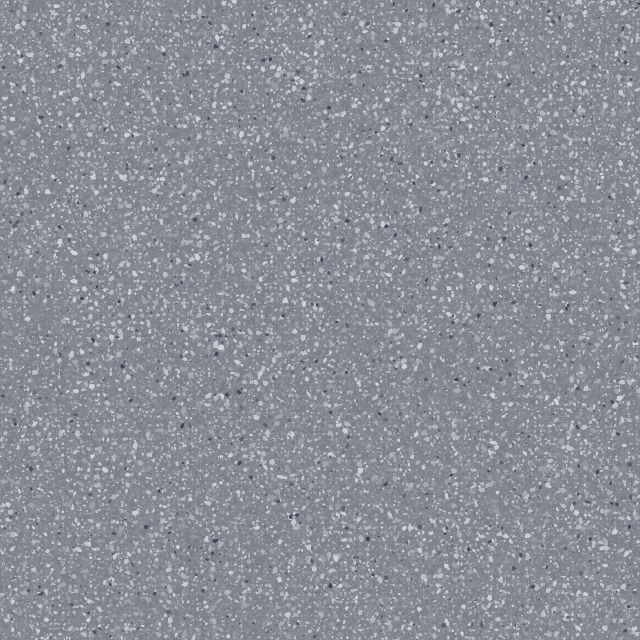
Give the GLSL for this texture, as a WebGL 1 fragment shader.

```glsl
precision highp float;

// Fine blue-grey terrazzo: a softly mottled binder holding pale angular chips.
// Each chip layer is a jittered grid of random convex polygons, from fine grit
// to coarse chips, with a sparse scatter of dark slate flecks on top.

uniform vec2 u_resolution;

const float TAU = 6.2831853;
const vec3 BINDER = vec3(0.503, 0.522, 0.554);
const vec3 GRIT_DIM = vec3(0.54, 0.56, 0.595);
const vec3 GRIT_PALE = vec3(0.66, 0.68, 0.71);
const vec3 CHIP_DIM = vec3(0.57, 0.59, 0.62);
const vec3 CHIP_PALE = vec3(0.82, 0.83, 0.855);
const vec3 SLATE_DARK = vec3(0.22, 0.27, 0.35);
const vec3 SLATE_LIGHT = vec3(0.40, 0.43, 0.48);

float hash(vec2 p, float seed) {
  vec3 q = fract(vec3(p.xyx + seed * 7.31) * vec3(0.1031, 0.1030, 0.0973));
  q += dot(q, q.yzx + 33.33);
  return fract((q.x + q.y) * q.z);
}

float valueNoise(vec2 p, float seed) {
  vec2 cell = floor(p);
  vec2 f = fract(p);
  f = f * f * (3.0 - 2.0 * f);
  float low = mix(hash(cell, seed), hash(cell + vec2(1.0, 0.0), seed), f.x);
  float high = mix(hash(cell + vec2(0.0, 1.0), seed), hash(cell + 1.0, seed), f.x);
  return mix(low, high, f.y);
}

// Signed distance to an irregular, slightly elongated five-sided chip.
float chipDistance(vec2 p, float radius, vec2 cell, float seed) {
  float turn = TAU * hash(cell, seed + 1.0);
  float c = cos(turn);
  float s = sin(turn);
  p = mat2(c, -s, s, c) * p;
  float stretch = mix(1.0, 1.35, hash(cell, seed + 2.0));
  p *= vec2(1.0 / stretch, stretch);
  float d = -1.0;
  for (int i = 0; i < 5; i++) {
    float side = float(i);
    float angle = TAU * (side + 0.5 * hash(cell, seed + 3.0 + side)) / 5.0;
    float reach = radius * mix(0.7, 1.0, hash(cell, seed + 9.0 + side));
    d = max(d, dot(p, vec2(cos(angle), sin(angle))) - reach);
  }
  return d;
}

// Lays one grid of chips over a ground colour; radii are in cell units.
vec3 scatterChips(vec3 ground, vec2 uv, float cells, float density, vec2 radii,
                  vec3 dim, vec3 pale, float pixel, float seed) {
  vec2 p = uv * cells;
  vec2 home = floor(p);
  float edge = 0.6 * cells * pixel;
  vec3 color = ground;
  for (int y = -1; y <= 1; y++) {
    for (int x = -1; x <= 1; x++) {
      vec2 cell = home + vec2(float(x), float(y));
      float crowding = mix(0.75, 1.25, valueNoise(cell * 14.0 / cells, seed));
      if (hash(cell, seed + 20.0) < density * crowding) {
        vec2 jitter = vec2(hash(cell, seed + 21.0), hash(cell, seed + 22.0));
        vec2 center = cell + mix(vec2(0.15), vec2(0.85), jitter);
        float size = hash(cell, seed + 23.0);
        float radius = mix(radii.x, radii.y, size * size);
        float d = chipDistance(p - center, radius, cell, seed);
        float cover = 1.0 - smoothstep(-edge, edge, d);
        color = mix(color, mix(dim, pale, hash(cell, seed + 24.0)), cover);
      }
    }
  }
  return color;
}

// Fine sandy variation of the binder.
vec3 binder(vec2 uv) {
  float sand = valueNoise(uv * 310.0, 1.0) - 0.5;
  float mottle = valueNoise(uv * 120.0, 2.0) - 0.5;
  return BINDER + 0.06 * sand + 0.035 * mottle;
}

void main() {
  float extent = min(u_resolution.x, u_resolution.y);
  vec2 uv = gl_FragCoord.xy / extent;
  float pixel = 1.0 / extent;

  vec3 color = binder(uv);
  // Grit, medium chips, coarse chips, then dark flecks.
  color = scatterChips(color, uv, 250.0, 0.36, vec2(0.18, 0.42),
                       GRIT_DIM, GRIT_PALE, pixel, 30.0);
  color = scatterChips(color, uv, 145.0, 0.52, vec2(0.17, 0.42),
                       GRIT_DIM, CHIP_PALE, pixel, 60.0);
  color = scatterChips(color, uv, 88.0, 0.56, vec2(0.16, 0.43),
                       CHIP_DIM, CHIP_PALE, pixel, 90.0);
  color = scatterChips(color, uv, 100.0, 0.09, vec2(0.13, 0.38),
                       SLATE_DARK, SLATE_LIGHT, pixel, 120.0);
  gl_FragColor = vec4(color, 1.0);
}
```
